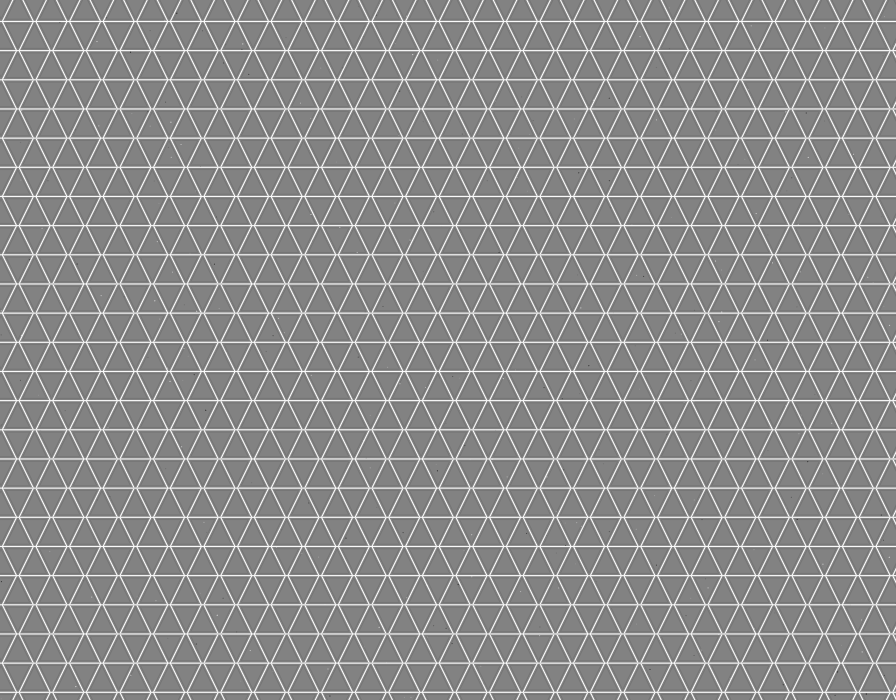
Write a Shadertoy shader that draws this pattern.

```glsl
// All lengths are fractions of the canvas height.
const float ROW_HEIGHT   = 1.0 / 24.0;
const float CELL_WIDTH   = 0.048;
const vec2  GRID_ORIGIN  = vec2(0.0015, 0.011);
const float LINE_WIDTH   = 1.0 / 600.0;
const float VERTEX_GAP   = 0.0018;   // diagonals stop short of crossing
const float HALO_NEAR    = 0.0018;
const float HALO_PEAK    = 0.0032;
const float HALO_FAR     = 0.0048;
const float SPECK_CELL   = 1.0 / 60.0;
const float SPECK_RADIUS = 0.0009;
const float SPECK_CHANCE = 0.08;
const vec3  GROUND_COLOR = vec3(0.508);
const vec3  HALO_COLOR   = vec3(0.46);
const vec3  LINE_COLOR   = vec3(0.98);

vec3 hash32(vec2 p) {
    vec3 q = fract(vec3(p.xyx) * vec3(0.1031, 0.1030, 0.0973));
    q += dot(q, q.yxz + 33.33);
    return fract((q.xxy + q.yzz) * q.zyx);
}

// Box-filtered coverage of a line at distance d
float lineCoverage(float d, float pixel) {
    float overlap = 0.5 * (LINE_WIDTH + pixel) - d;
    return clamp(overlap / pixel, 0.0, min(1.0, LINE_WIDTH / pixel));
}

// Distances to the nearest horizontal (x) and diagonal (y) line
vec2 triangleGrid(vec2 p) {
    p -= GRID_ORIGIN;
    float row = floor(p.y / ROW_HEIGHT);
    float t = fract(p.y / ROW_HEIGHT);
    float horizontal = min(t, 1.0 - t) * ROW_HEIGHT;

    // Alternate rows shift by half a cell; fold about each apex
    float shift = 0.5 * mod(row + 1.0, 2.0);
    float fromApex = abs(fract(p.x / CELL_WIDTH - shift + 0.5) - 0.5) * CELL_WIDTH;
    float run = 0.5 * CELL_WIDTH - 2.0 * VERTEX_GAP;
    float slant = ROW_HEIGHT / length(vec2(ROW_HEIGHT, run));
    float diagonal = abs(fromApex - VERTEX_GAP - run * t) * slant;
    return vec2(horizontal, diagonal);
}

// Signed brightness of sparse light and dark specks
float specks(vec2 p, float pixel) {
    vec2 cell = floor(p / SPECK_CELL);
    vec3 place = hash32(cell);
    vec3 kind = hash32(cell + 71.0);
    vec2 center = (cell + 0.1 + 0.8 * place.xy) * SPECK_CELL;
    float dotMask = 1.0 - smoothstep(-0.5, 0.5, (length(p - center) - SPECK_RADIUS) / pixel);
    float tone = kind.x < 0.5 ? -1.0 : 1.0;
    return dotMask * step(place.z, SPECK_CHANCE) * tone * mix(0.04, 0.28, kind.y * kind.y);
}

void mainImage(out vec4 fragColor, in vec2 fragCoord) {
    float pixel = 1.0 / iResolution.y;
    vec2 p = fragCoord * pixel;

    vec2 d = triangleGrid(p);
    float nearest = min(d.x, d.y);

    // Ground with a faint dark halo along the lines
    float halo = smoothstep(HALO_NEAR, HALO_PEAK, nearest)
               * (1.0 - smoothstep(HALO_PEAK, HALO_FAR, nearest));
    vec3 color = mix(GROUND_COLOR, HALO_COLOR, halo);
    color += specks(p, pixel);

    // Lines
    float ink = max(lineCoverage(d.x, pixel), lineCoverage(d.y, pixel));
    color = mix(color, LINE_COLOR, ink);

    fragColor = vec4(clamp(color, 0.0, 1.0), 1.0);
}
```
